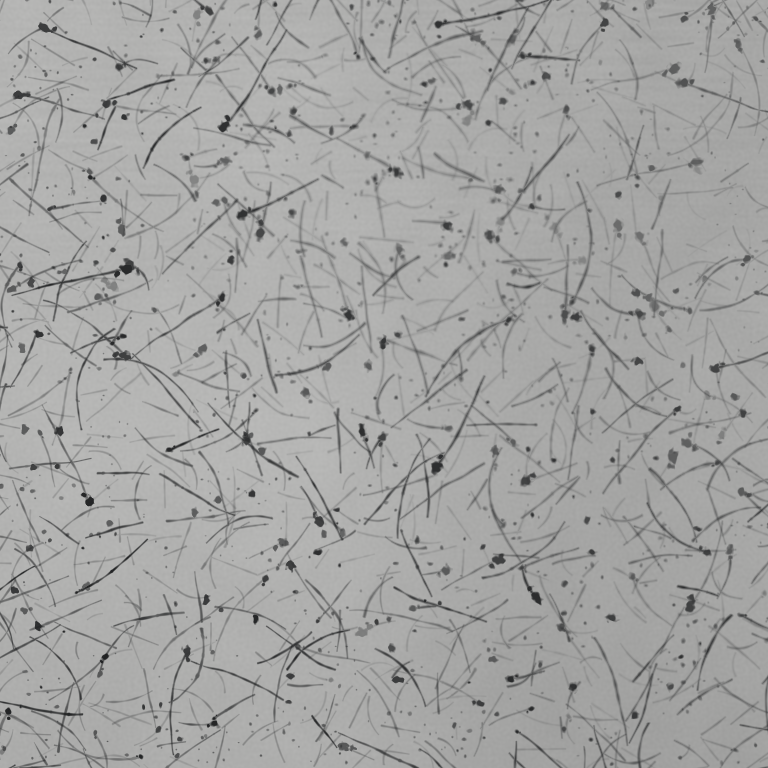
Write a Shadertoy shader that draws this texture.

```glsl
// Pale grey plate strewn with dark thin hairs, knots and specks, partly out of focus.

vec2 hash2(vec2 p) {
    vec3 q = fract(p.xyx * vec3(.1031, .1030, .0973));
    q += dot(q, q.yzx + 33.33);
    return fract((q.xx + q.yz) * q.zy);
}

// Gradient noise, roughly -0.7 to 0.7
float gradientNoise(vec2 p) {
    vec2 i = floor(p), f = fract(p);
    vec2 u = f * f * f * (f * (f * 6. - 15.) + 10.);
    vec2 e = vec2(0, 1);
    float a = dot(hash2(i) * 2. - 1., f);
    float b = dot(hash2(i + e.yx) * 2. - 1., f - e.yx);
    float c = dot(hash2(i + e.xy) * 2. - 1., f - e.xy);
    float d = dot(hash2(i + e.yy) * 2. - 1., f - e.yy);
    return mix(mix(a, b, u.x), mix(c, d, u.x), u.y);
}

float cover(float dist, float radius, float blur) {
    return 1. - smoothstep(radius - blur, radius + blur, dist);
}

// One slightly bent hair per cell, some with a dark knot at one end
float hairs(vec2 p, float cells, float width, float blur, float knotShare, float seed) {
    float ink = 0.;
    vec2 home = floor(p * cells);
    for (int j = -1; j <= 1; j++)
    for (int i = -1; i <= 1; i++) {
        vec2 id = home + vec2(i, j);
        vec2 place = hash2(id + seed), form = hash2(id + seed + 17.3);
        vec2 look = hash2(id + seed + 41.7), knot = hash2(id + seed + 73.1);
        float angle = form.x * 6.2832;
        vec2 axis = vec2(cos(angle), sin(angle));
        vec2 q = p * cells - id - place;
        q = vec2(dot(q, axis), dot(q, vec2(-axis.y, axis.x)));

        float halfLen = mix(.22, .82, form.y), turn = look.x * 2. - 1.;
        float bend = .4 * turn * turn * turn;
        float x = clamp(q.x, -halfLen, halfLen);
        float slope = 2. * bend * x / halfLen;
        float d = length(vec2(q.x - x, (q.y - bend * x * x / halfLen) / sqrt(1. + slope * slope))) / cells;

        // Uneven thickness with occasional beads
        float along = x / cells;
        float wear = gradientNoise(vec2(along * 70., place.x * 90.));
        float bead = smoothstep(.2, .5, gradientNoise(vec2(along * 130., place.y * 90.)));
        float taper = mix(.55, 1., smoothstep(-1., .2, x / halfLen));
        float thick = width * (taper * (1. + .8 * wear) + 1.3 * bead * knotShare);
        float hair = cover(d, thick, blur) * mix(.35, 1., look.y) * (.9 + .6 * wear);

        // A knot and its smaller companion
        vec2 tip = (q - vec2(halfLen, bend * halfLen)) / cells;
        float size = mix(.002, .0062, knot.y);
        float lump = min(length(tip * vec2(.75, 1)) - size, length(tip + vec2(2.1, .5) * size) - size * .6);
        lump += size * .9 * gradientNoise(p * 170.);
        hair = max(hair, cover(lump, 0., blur) * step(knot.x, knotShare));
        ink = max(ink, hair * step(place.y, .88));
    }
    return min(ink, 1.);
}

// Irregular specks, gathered into tight groups
float specks(vec2 p, float cells, float maxRadius, float blur, float seed) {
    float ink = 0.;
    vec2 home = floor(p * cells);
    for (int j = -1; j <= 1; j++)
    for (int i = -1; i <= 1; i++) {
        vec2 id = home + vec2(i, j);
        vec2 place = hash2(id + seed), look = hash2(id + seed + 29.9);
        float crowd = .12 + 1.7 * gradientNoise(id / cells * 13. + seed);
        vec2 q = (p * cells - id - place) / cells;
        float radius = maxRadius * mix(.25, 1., look.y * look.y);
        q *= vec2(.8 + .4 * place.y, 1.2 - .4 * place.y);
        float d = length(q) + radius * gradientNoise(p * 180. + seed);
        ink = max(ink, cover(d, radius, blur) * step(look.x, crowd) * mix(.55, 1., place.x));
    }
    return ink;
}

void mainImage(out vec4 fragColor, in vec2 fragCoord) {
    vec2 p = fragCoord / iResolution.y;
    vec2 uv = fragCoord / iResolution.xy;

    // Focus: sharp at lower left, soft at upper middle and lower right
    vec2 upper = uv - vec2(.54, .74), lower = uv - vec2(.86, .2);
    float haze = min(exp(-9. * dot(upper, upper)) + .5 * exp(-10. * dot(lower, lower)), 1.);
    float blur = max(mix(.0011, .0032, haze), .6 / iResolution.y);

    // Plate: broad shading, brushed streaks and fine grain
    float shade = .705 - .052 * smoothstep(.25, .9, uv.x) - .025 * smoothstep(.45, 0., uv.y);
    shade += .03 * gradientNoise(p * 3.5) + .016 * gradientNoise(p * 16.);
    shade += .022 * gradientNoise(p * vec2(9, 150)) * smoothstep(.4, .9, uv.y);
    shade += .022 * gradientNoise(p * 200.);
    vec3 plate = shade * vec3(1.001, 1.002, .995);

    // Marks, from faint scratches to bold hairs
    vec2 warped = p + .012 * vec2(gradientNoise(p * 8.), gradientNoise(p * 8. + 40.));
    warped += .003 * vec2(gradientNoise(p * 27.), gradientNoise(p * 27. + 60.));
    float faint = .34 * hairs(p, 24., .0011, blur, .05, 3.);
    float fine = .6 * hairs(warped, 16., .0012, blur, .2, 51.);
    float bold = .95 * hairs(warped, 10.5, .0014, blur, .4, 117.);
    float extra = .8 * hairs(warped + 3.37, 12., .0012, blur, .35, 205.);
    float dots = .95 * specks(p, 36., .0058, blur, 11.);
    float dust = .6 * specks(p, 64., .0027, blur, 83.);
    float ink = 1. - (1. - faint) * (1. - fine) * (1. - max(max(bold, extra), dots)) * (1. - dust);

    // Marks pale toward the upper right and where out of focus
    ink *= 1. - .35 * smoothstep(.6, .95, uv.x) * smoothstep(.3, .7, uv.y);
    ink *= 1. - .15 * haze;
    fragColor = vec4(mix(plate, vec3(.11, .115, .12), ink), 1.);
}
```
